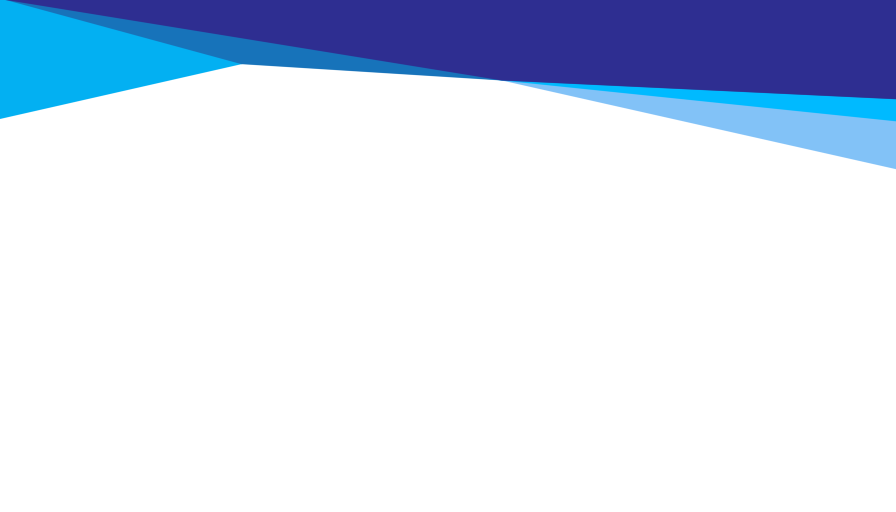
This background is drawn by a WebGL 2 fragment shader. Its source:

```glsl
#version 300 es
precision highp float;
// White page under a folded header of navy, blue and cyan facets.

uniform vec2 u_resolution;
out vec4 fragColor;

// Signed distance to the line a-b (a left of b), positive above it; y runs down.
float above(vec2 p, vec2 a, vec2 b) {
    vec2 d = normalize(b - a);
    return d.y * (p.x - a.x) - d.x * (p.y - a.y);
}

// Lays a colour over the base wherever the distance is positive.
vec3 paint(vec3 base, vec3 colour, float dist) {
    float soft = 0.7 / u_resolution.x;
    return mix(base, colour, smoothstep(-soft, soft, dist));
}

void main() {
    // Units of the canvas width, measured from the top left corner
    vec2 p = vec2(gl_FragCoord.x, u_resolution.y - gl_FragCoord.y) / u_resolution.x;

    // Corners shared by the facets
    vec2 corner = vec2(0.0065, 0.0);
    vec2 leftFold = vec2(0.2695, 0.0716);
    vec2 rightFold = vec2(0.56, 0.0898);

    // Edges that bound more than one facet
    float navyRight = above(p, rightFold, vec2(1.0, 0.1107));
    float navyLeft = above(p, corner, rightFold);
    float blueEdge = min(above(p, corner, leftFold), above(p, leftFold, rightFold));

    // Facets from back to front, each covering the spare part of the last
    vec3 colour = vec3(1.0);
    colour = paint(colour, vec3(0.51, 0.76, 0.97), above(p, rightFold, vec2(1.0, 0.1888)));
    colour = paint(colour, vec3(0.0, 0.73, 1.0), above(p, rightFold, vec2(1.0, 0.1354)));
    colour = paint(colour, vec3(0.01, 0.69, 0.95), above(p, vec2(0.0, 0.1328), leftFold));
    colour = paint(colour, vec3(0.09, 0.45, 0.73), min(blueEdge, navyRight));
    colour = paint(colour, vec3(0.18, 0.18, 0.57), min(navyLeft, navyRight));

    fragColor = vec4(colour, 1.0);
}
```
